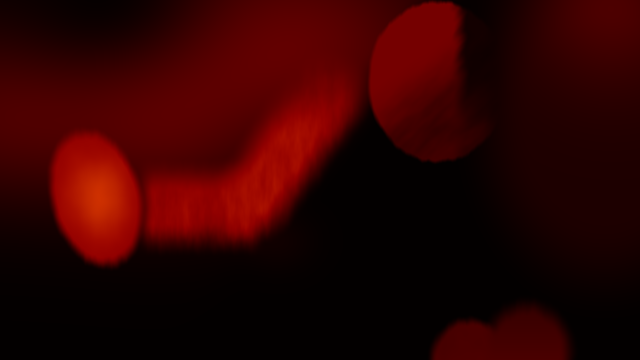
Reproduce this background procedurally as a WebGL 1 fragment shader.

```glsl
precision highp float;

uniform vec2 u_resolution;

#define HAZE_LEVEL 0.36
#define EMBER_LEVEL 0.55
#define CORE_LEVEL 0.25
#define STREAK_LEVEL 0.63
#define MOON_LEVEL 0.46
#define LOW_ORB_LEVEL 0.29
#define EDGE_WOBBLE 0.012
#define GRAIN 0.16

vec2 hashGradient(vec2 cell) {
  float angle = 6.2832 * fract(sin(dot(cell, vec2(127.1, 311.7))) * 4375.85);
  return vec2(cos(angle), sin(angle));
}

float gradientNoise(vec2 p) {
  vec2 i = floor(p), f = fract(p);
  vec2 u = f * f * f * (f * (f * 6.0 - 15.0) + 10.0);
  vec2 e = vec2(0.0, 1.0);
  float low = mix(dot(hashGradient(i), f),
                  dot(hashGradient(i + e.yx), f - e.yx), u.x);
  float high = mix(dot(hashGradient(i + e), f - e),
                   dot(hashGradient(i + e.yy), f - e.yy), u.x);
  return mix(low, high, u.y);
}

float fbm(vec2 p) {
  float sum = 0.0, weight = 0.6;
  for (int i = 0; i < 3; i++) {
    sum += weight * gradientNoise(p);
    p = p * 2.1 + 7.3;
    weight *= 0.5;
  }
  return sum;
}

float glow(vec2 p, vec2 center, vec2 radii) {
  vec2 q = (p - center) / radii;
  return exp(-dot(q, q));
}

float softEllipse(vec2 p, vec2 center, vec2 radii, float blur) {
  return 1.0 - smoothstep(1.0 - blur, 1.0 + blur, length((p - center) / radii));
}

float segmentDistance(vec2 p, vec2 a, vec2 b) {
  vec2 pa = p - a, ba = b - a;
  return length(pa - ba * clamp(dot(pa, ba) / dot(ba, ba), 0.0, 1.0));
}

// Broad smoky light, cut off by a diagonal shadow
float hazeLight(vec2 p) {
  float light = HAZE_LEVEL * glow(p, vec2(0.82, 0.88), vec2(0.44, 0.30));
  light += 0.27 * glow(p, vec2(0.0, 0.68), vec2(0.34, 0.25));
  light += 0.20 * glow(p, vec2(0.45, 0.62), vec2(0.28, 0.24));
  light *= 1.0 - 0.9 * glow(p, vec2(0.28, 1.02), vec2(0.24, 0.18));
  float across = dot(p - vec2(1.02, 0.745), vec2(0.803, -0.595));
  light *= 1.0 - smoothstep(-0.07, 0.08, across);
  light += 0.20 * glow(p, vec2(1.70, 1.02), vec2(0.24, 0.26));
  light += 0.10 * softEllipse(p, vec2(1.68, 0.66), vec2(0.32, 0.42), 0.35);
  return light;
}

// Large disc, lit on its left side and patchy below
float moonLight(vec2 p, float patches) {
  float lit = 1.0 - smoothstep(1.255, 1.30, p.x + 0.03 * patches);
  float upper = smoothstep(0.60, 0.84, p.y - 0.7 * (p.x - 1.14));
  float light = 0.07 + lit * mix(0.16, MOON_LEVEL - 0.07, upper);
  light += 0.13 * glow(p, vec2(1.26, 0.63), vec2(0.12, 0.09)) * (1.0 - lit);
  return light * (1.0 + 0.5 * patches * (1.0 - upper * lit));
}

void main() {
  vec2 p = gl_FragCoord.xy / u_resolution.y;
  float smoke = fbm(p * vec2(9.0, 6.0));
  float fibres = fbm(p * vec2(32.0, 10.0) + 3.0);
  vec2 q = p + EDGE_WOBBLE * vec2(smoke, fibres);
  float light = 0.012 + hazeLight(p);

  // Horizontal bar
  vec2 barOffset = abs(q - vec2(0.555, 0.425)) - vec2(0.155, 0.10);
  float bar = (1.0 - smoothstep(-0.03, 0.03, barOffset.x))
            * (1.0 - smoothstep(-0.06, 0.04, barOffset.y));
  float barLight = 0.53 + 0.07 * glow(p, vec2(0.50, 0.43), vec2(0.08, 0.08));
  light = mix(light, barLight * (1.0 + GRAIN * fibres), bar);

  // Slanted streak, fading towards its upper end
  float streakDistance = segmentDistance(q, vec2(0.705, 0.45), vec2(0.91, 0.74));
  float streak = 1.0 - smoothstep(0.035, 0.135, streakDistance);
  float fade = 1.0 - 0.35 * smoothstep(0.60, 0.82, p.y);
  light = mix(light, STREAK_LEVEL * fade * (1.0 + GRAIN * fibres), streak);
  light += 0.05 * glow(p, vec2(0.77, 0.33), vec2(0.10, 0.08));

  // Ember with a hot core
  vec2 leaned = q + vec2(0.15 * (q.y - 0.449), 0.0);
  float ember = softEllipse(leaned, vec2(0.267, 0.449), vec2(0.122, 0.183), 0.12);
  float heat = EMBER_LEVEL + CORE_LEVEL * glow(p, vec2(0.275, 0.455), vec2(0.09, 0.11));
  light = mix(light, heat * (1.0 + 0.6 * GRAIN * smoke), ember);

  // Upper disc
  float patches = fbm(vec2(p.x + p.y, p.y - p.x) * vec2(5.0, 13.0));
  float moon = softEllipse(q, vec2(1.215, 0.773), vec2(0.192, 0.222), 0.035);
  moon *= 1.0 - smoothstep(1.34, 1.41, p.x);
  light = mix(light, moonLight(p, patches), moon);

  // Two overlapping orbs at the lower edge
  float leftOrb = softEllipse(q, vec2(1.30, 0.005), vec2(0.10, 0.105), 0.15);
  float rightOrb = softEllipse(q, vec2(1.465, 0.025), vec2(0.115, 0.125), 0.25);
  rightOrb *= smoothstep(1.35, 1.38, p.x + 0.25 * p.y);
  light = mix(light, LOW_ORB_LEVEL * (1.0 + GRAIN * smoke), leftOrb);
  light = mix(light, LOW_ORB_LEVEL * (1.0 - 1.8 * p.y), rightOrb);

  float orange = 0.20 * smoothstep(0.55, 0.85, light);
  gl_FragColor = vec4(light, orange, 0.0, 1.0);
}
```
